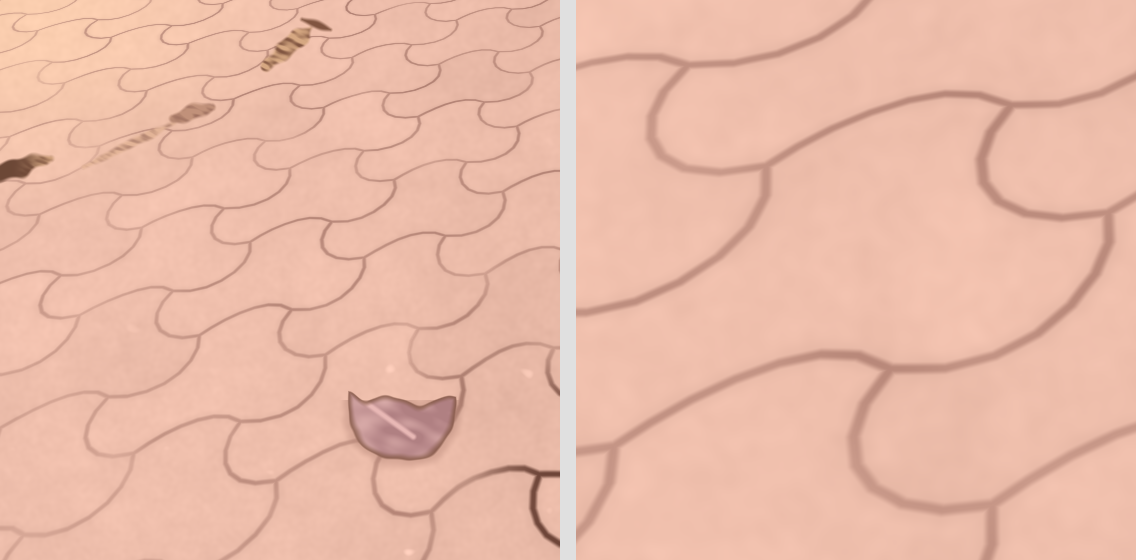
Left, the full canvas; right, a detail of the centre.
A WebGL 1 fragment shader for this texture:

```glsl
precision highp float;

uniform vec2 u_resolution;

#define PAVER_LIGHT vec3(0.955, 0.765, 0.69)
#define PAVER_DARK vec3(0.885, 0.70, 0.63)
#define WARM_GLOW vec3(1.0, 0.83, 0.69)
#define JOINT_SOFT vec3(0.70, 0.51, 0.455)
#define JOINT_DEEP vec3(0.43, 0.27, 0.22)
#define LEAF_ROSE vec3(0.69, 0.50, 0.51)
#define LEAF_PALE vec3(0.86, 0.68, 0.67)
#define BARK vec3(0.50, 0.33, 0.25)
#define STRAW vec3(0.84, 0.66, 0.51)
#define JOINT_WIDTH 0.017
#define CURVE_STEPS 7

// Perspective basis: the two paving directions and the reference corner
const vec3 ACROSS = vec3(0.181, 0.0137, -0.0277);
const vec3 DOWN = vec3(-0.1276, 0.0966, -0.1086);
const vec3 CORNER = vec3(0.5924, 0.3958, 1.0);

vec2 hash2(vec2 p) {
  p = vec2(dot(p, vec2(127.1, 311.7)), dot(p, vec2(269.5, 183.3)));
  return fract(sin(p) * 43758.5) * 2.0 - 1.0;
}

float gradientNoise(vec2 p) {
  vec2 i = floor(p), f = fract(p), u = f * f * (3.0 - 2.0 * f), e = vec2(1.0, 0.0);
  return mix(mix(dot(hash2(i), f), dot(hash2(i + e), f - e), u.x),
             mix(dot(hash2(i + e.yx), f - e.yx), dot(hash2(i + 1.0), f - 1.0), u.x), u.y);
}

float segmentDistance(vec2 p, vec2 a, vec2 b) {
  vec2 d = b - a;
  return length(p - a - d * clamp(dot(p - a, d) / dot(d, d), 0.0, 1.0));
}

vec2 bezier(vec2 a, vec2 b, vec2 c, vec2 d, float t) {
  float s = 1.0 - t;
  return s * s * s * a + 3.0 * s * t * (s * b + t * c) + t * t * t * d;
}

// Adds one curved side: x keeps the nearest distance, yz count row and column crossings
void addSide(inout vec3 field, vec2 q, vec2 a, vec2 b, vec2 c, vec2 d, vec2 counts) {
  vec2 from = a;
  for (int k = 1; k <= CURVE_STEPS; k++) {
    vec2 to = bezier(a, b, c, d, float(k) / float(CURVE_STEPS)), span = to - from;
    field.x = min(field.x, segmentDistance(q, from, to));
    if ((from.x > q.x) != (to.x > q.x) && from.y + span.y * (q.x - from.x) / span.x < q.y)
      field.y += counts.x * sign(span.x);
    if ((from.y > q.y) != (to.y > q.y) && from.x + span.x * (q.y - from.y) / span.y < q.x)
      field.z += counts.y * sign(span.y);
    from = to;
  }
}

// Returns the joint distance and the row and column of the paver
vec3 pavers(vec2 grid) {
  vec2 cell = floor(grid), joint = vec2(0.39, 0.365);
  vec3 field = vec3(9.0, cell.y, cell.x);
  for (int i = 0; i <= 1; i++) {
    for (int j = -1; j <= 1; j++) {
      vec2 q = grid - cell - vec2(float(i), float(j));
      addSide(field, q, vec2(0.0), vec2(-0.1, 0.29), vec2(0.1, 0.52), joint, vec2(1.0));
      addSide(field, q, joint - vec2(1.0, 0.0), vec2(-0.48, 0.17), vec2(-0.22, -0.1), vec2(0.0), vec2(1.0, 0.0));
      addSide(field, q, joint, vec2(0.53, 0.6), vec2(0.33, 0.98), vec2(0.0, 1.0), vec2(0.0, 1.0));
    }
  }
  return field;
}

// Tapered ragged strip of dry litter
float litter(vec2 p, vec2 a, vec2 b, float width) {
  float t = clamp(dot(p - a, b - a) / dot(b - a, b - a), 0.0, 1.0);
  float ragged = 0.018 * gradientNoise(p * 35.0);
  return smoothstep(0.004, -0.004, segmentDistance(p, a, b) - width * (0.3 + 0.7 * sin(3.1 * t)) + ragged * width * 40.0);
}

void main() {
  vec2 p = gl_FragCoord.xy / u_resolution;
  p.y = 1.0 - p.y;
  vec3 ray = vec3(p, 1.0);
  vec2 grid = vec2(dot(ray, cross(DOWN, CORNER)), dot(ray, cross(CORNER, ACROSS))) / dot(ray, cross(ACROSS, DOWN));
  grid += 0.025 * vec2(gradientNoise(grid * 2.3), gradientNoise(grid * 2.3 + 40.0));
  vec3 paver = pavers(grid);

  // Paver tint, blotches, grain and the warm far corner
  float blotch = gradientNoise(p * 5.0) + 0.6 * gradientNoise(p * 17.0);
  float tint = 0.27 + 0.2 * hash2(paver.yz).x + 0.45 * blotch + 0.25 * smoothstep(0.5, 1.0, p.x);
  vec3 color = mix(PAVER_LIGHT, PAVER_DARK, clamp(tint, 0.0, 1.0));
  color = mix(color, WARM_GLOW, 0.75 * smoothstep(0.55, 0.0, length(p * vec2(0.8, 1.2))));
  color += 0.018 * gradientNoise(p * 90.0) + 0.02 * gradientNoise(p * 38.0);
  color += 0.12 * smoothstep(0.42, 0.6, gradientNoise(p * 28.0 + 7.0)) * smoothstep(0.5, 0.8, p.y);

  // Joints, deeper toward the near right corner
  float depth = smoothstep(0.72, 0.98, p.x) * smoothstep(0.5, 0.85, p.y);
  float wear = clamp(0.72 + 0.7 * gradientNoise(p * 9.0 + 3.0), 0.3, 1.0) * mix(0.6, 1.0, smoothstep(0.0, 0.6, p.x));
  float width = JOINT_WIDTH * (1.0 + 0.4 * depth);
  color = mix(color, PAVER_DARK * 0.93, 0.35 * wear * smoothstep(width * 4.0, 0.0, paver.x));
  color = mix(color, mix(JOINT_SOFT, JOINT_DEEP, depth), max(wear, depth) * smoothstep(width * 1.5, width * 0.2, paver.x));

  // Dry litter
  float fiber = gradientNoise(vec2(p.x + p.y * 1.6, p.y - p.x * 0.5) * vec2(25.0, 110.0));
  vec3 dry = mix(STRAW, BARK, smoothstep(-0.2, 0.35, fiber));
  color = mix(color, dry, litter(p, vec2(0.475, 0.118), vec2(0.555, 0.05), 0.017));
  color = mix(color, BARK, litter(p, vec2(0.54, 0.035), vec2(0.59, 0.053), 0.007));
  color = mix(color, mix(dry, PAVER_LIGHT, 0.45), litter(p, vec2(0.15, 0.298), vec2(0.31, 0.22), 0.007));
  color = mix(color, mix(dry, JOINT_SOFT, 0.6), litter(p, vec2(0.31, 0.212), vec2(0.38, 0.192), 0.014));
  color = mix(color, mix(BARK * 0.85, dry, smoothstep(0.02, 0.1, p.x)), litter(p, vec2(-0.03, 0.318), vec2(0.09, 0.283), 0.016));

  // Curled rose leaf: a bowl with a raised left tip and a pale crease
  vec2 leaf = p - vec2(0.718, 0.715);
  vec2 bowl = abs(leaf / vec2(0.096, 0.108));
  float rim = -0.022 * smoothstep(-0.06, -0.094, leaf.x) + 0.007 * sin(leaf.x * 55.0);
  float edge = max((pow(pow(bowl.x, 2.3) + pow(bowl.y, 2.3), 0.435) - 1.0) * 0.1, rim - leaf.y);
  edge += 0.008 * gradientNoise(p * 30.0);
  float fold = gradientNoise(vec2(leaf.x + leaf.y, leaf.y - leaf.x * 0.5) * vec2(18.0, 42.0));
  vec3 leafColor = mix(LEAF_ROSE, LEAF_PALE, clamp(0.3 + 1.1 * fold - leaf.x * 3.0, 0.0, 1.0));
  leafColor = mix(leafColor, LEAF_PALE * 1.06, smoothstep(0.008, 0.001, segmentDistance(leaf, vec2(-0.07, 0.0), vec2(0.02, 0.065))));
  leafColor = mix(leafColor, BARK, 0.75 * smoothstep(-0.012, 0.0, edge));
  color = mix(color, JOINT_SOFT, 0.4 * smoothstep(0.02, 0.0, edge) * step(0.0, leaf.y));
  color = mix(color, leafColor, smoothstep(0.002, -0.002, edge));

  gl_FragColor = vec4(clamp(color, 0.0, 1.0), 1.0);
}
```
